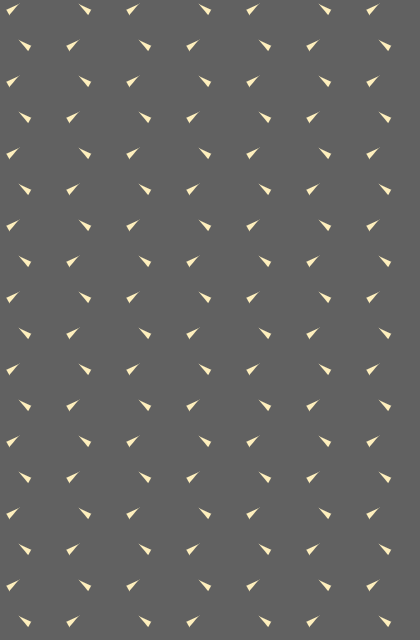
This pattern is drawn by a Shadertoy shader. Its source:

```glsl
// Small cream darts scattered in a mirrored, half-dropped grid on flat grey.
// Each row is folded about alternating vertical axes, so one triangle distance
// function yields both the left-leaning and the right-leaning darts.

const float COLUMNS = 7.0;        // column pitches across the canvas
const float ROW_PITCH = 0.6;      // row spacing, in column pitches
const float MIRROR_AXIS = 0.8125; // fold axis of the first row
const float FIRST_TIP = 0.069;    // depth of the first row of tips

const vec3 GREY = vec3(0.38);
const vec3 CREAM = vec3(0.995, 0.937, 0.74);

// Signed distance to the line a-b, positive on its outer side.
float edgeDistance(vec2 p, vec2 a, vec2 b) {
    vec2 along = normalize(b - a);
    return dot(p - a, vec2(along.y, -along.x));
}

// Sharp-cornered triangle, negative inside.
float triangleDistance(vec2 p, vec2 a, vec2 b, vec2 c) {
    return max(edgeDistance(p, a, b),
           max(edgeDistance(p, b, c), edgeDistance(p, c, a)));
}

// Folds the plane into one cell; every second row shifts by one column.
vec2 foldCell(vec2 p, float rowPitch, float axis) {
    float margin = 0.35 * rowPitch;
    float row = floor((p.y + margin) / rowPitch);
    float x = abs(mod(p.x - axis - row + 1.0, 2.0) - 1.0);
    return vec2(x, p.y - row * rowPitch);
}

// Narrow dart with its tip toward the fold axis and a slanted base.
float dartDistance(vec2 p) {
    vec2 tip = vec2(0.503, 0.0);
    vec2 outerCorner = vec2(0.707, 0.094);
    vec2 lowerCorner = vec2(0.657, 0.183);
    return triangleDistance(p, tip, outerCorner, lowerCorner);
}

void mainImage(out vec4 fragColor, in vec2 fragCoord) {
    // Column-pitch units, measured down from the top left.
    float pixel = COLUMNS / iResolution.x;
    vec2 p = vec2(fragCoord.x, iResolution.y - fragCoord.y) * pixel;
    p.y -= FIRST_TIP;

    // Antialiased dart over the ground.
    float d = dartDistance(foldCell(p, ROW_PITCH, MIRROR_AXIS));
    float coverage = clamp(0.5 - d / pixel, 0.0, 1.0);
    fragColor = vec4(mix(GREY, CREAM, coverage), 1.0);
}
```
